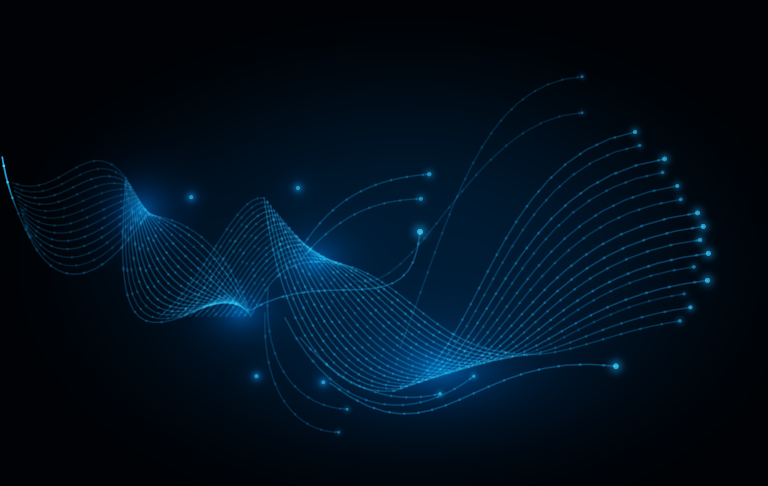
This background is drawn by a Shadertoy shader. Its source:

```glsl
// Glowing blue twisted ribbon of beaded strands fanning out over a dark navy backdrop.
// Canvas units: x runs 0..100, y runs upward from 0 on the same scale.

const vec3 EDGE_BLACK = vec3(0.0, 0.008, 0.02);
const vec3 NAVY = vec3(0.0, 0.098, 0.185);
const vec3 STRAND_CYAN = vec3(0.10, 0.62, 0.98);
const vec3 GLOW_BLUE = vec3(0.0, 0.42, 0.95);
const int STEPS = 16;

float hash(float n) {
    return fract(sin(n * 12.99 + 4.1) * 437.58);
}

vec4 bernstein(float s) {
    float r = 1.0 - s;
    return vec4(r * r * r, 3.0 * r * r * s, 3.0 * r * s * s, s * s * s);
}

// Distance to a cubic curve, with the nearest curve parameter
vec2 curveDistance(vec2 p, mat4x2 curve) {
    vec2 low = min(min(curve[0], curve[1]), min(curve[2], curve[3])) - 1.0;
    vec2 high = max(max(curve[0], curve[1]), max(curve[2], curve[3])) + 1.0;
    vec2 best = vec2(1000.0, 0.0);
    if (any(lessThan(p, low)) || any(greaterThan(p, high))) return best;
    vec2 a = curve[0];
    for (int i = 1; i <= STEPS; i++) {
        vec2 b = curve * bernstein(float(i) / float(STEPS));
        vec2 ab = b - a;
        float h = clamp(dot(p - a, ab) / max(dot(ab, ab), 0.0001), 0.0, 1.0);
        float d = length(p - a - ab * h);
        if (d < best.x) best = vec2(d, (float(i - 1) + h) / float(STEPS));
        a = b;
    }
    return best;
}

// Thin line carrying evenly spaced beads
float strand(vec2 p, mat4x2 curve, float phase, float px) {
    vec2 near = curveDistance(p, curve);
    float span = length(curve[3] - curve[0]) * 1.2;
    float beads = max(floor(span / 2.6), 2.0);
    float along = (fract(near.y * beads + phase) - 0.5) * span / beads;
    float line = 1.0 - smoothstep(0.0, 0.07 + px, near.x);
    float bead = 1.0 - smoothstep(0.06, 0.16 + px, length(vec2(near.x, along)));
    return 0.48 * line + 0.45 * bead;
}

// Round point of light with a soft halo
float spark(vec2 p, vec2 centre, float radius, float px) {
    float d = length(p - centre);
    float core = 1.0 - smoothstep(radius - 0.5 * px, radius + 0.5 * px, d);
    return 1.3 * core + 0.5 * exp(-d * d / (radius * radius * 6.0));
}

// Strands blended between two border curves; bulge pushes the tips outward
float ribbon(vec2 p, mat4x2 first, mat4x2 last, int count, float tip, float bulge, float px) {
    float light = 0.0;
    for (int i = 0; i < count; i++) {
        float id = float(i);
        float t = id / max(float(count - 1), 1.0);
        float vary = hash(id + first[0].x);
        mat4x2 curve = first * (1.0 - t) + last * t;
        curve[3].x += bulge * (4.0 * t * (1.0 - t) + 0.6 * vary - 0.3);
        light += strand(p, curve, vary, px) * mix(0.55, 1.0, vary);
        if (tip > 0.0) {
            light += spark(p, curve[3], tip * mix(0.6, 1.0, vary), px) * mix(0.35, 1.1, vary);
        }
    }
    return light;
}

// Ribbon folds from left to right, ending in the open fan
float mainRibbon(vec2 p, float px) {
    float light = ribbon(p, mat4x2(1.6, 39.5, 7.8, 36.8, 11.5, 46.6, 16.4, 40.1),
        mat4x2(3.6, 32.9, 7.2, 25.1, 13.0, 25.8, 19.1, 35.4), 13, 0.0, 0.0, px) * 0.5;
    light += ribbon(p, mat4x2(16.4, 40.1, 14.6, 18.6, 18.2, 18.6, 29.7, 25.0),
        mat4x2(19.3, 35.3, 25.4, 34.6, 29.9, 30.3, 32.6, 22.3), 17, 0.0, 0.0, px) * 0.75;
    light += ribbon(p, mat4x2(20.8, 22.1, 26.7, 26.4, 30.6, 38.2, 34.4, 37.5),
        mat4x2(32.6, 22.1, 34.1, 24.5, 35.8, 29.4, 41.4, 29.2), 16, 0.0, 0.0, px) * 0.7;
    light += ribbon(p, mat4x2(34.4, 37.5, 36.5, 20.6, 43.0, 11.5, 51.4, 12.4),
        mat4x2(41.4, 29.2, 51.4, 29.4, 55.3, 18.6, 65.8, 17.4), 18, 0.0, 0.0, px) * 0.85;
    light += ribbon(p, mat4x2(51.4, 12.4, 62.5, 15.4, 63.8, 42.7, 82.6, 46.1),
        mat4x2(65.8, 17.4, 72.9, 16.0, 78.1, 19.9, 89.1, 21.5), 15, 0.34, 4.6, px) * 0.8;
    return light;
}

// Stray strands that leave the ribbon
float looseStrands(vec2 p, float px) {
    float light = ribbon(p, mat4x2(39.1, 30.7, 43.6, 38.2, 49.5, 40.1, 55.9, 40.6),
        mat4x2(39.1, 29.4, 44.3, 35.5, 48.8, 37.2, 54.8, 37.4), 2, 0.3, 0.0, px) * 0.6;
    light += ribbon(p, mat4x2(52.1, 18.0, 58.6, 34.9, 62.5, 52.5, 75.8, 53.3),
        mat4x2(46.2, 26.7, 54.7, 24.5, 61.2, 47.9, 75.8, 48.6), 2, 0.2, 0.0, px) * 0.4;
    light += ribbon(p, mat4x2(34.9, 25.8, 34.1, 15.4, 39.1, 10.2, 45.2, 10.0),
        mat4x2(34.5, 22.5, 34.1, 11.5, 39.1, 7.0, 44.1, 7.0), 2, 0.2, 0.0, px) * 0.45;
    light += ribbon(p, mat4x2(39.1, 19.3, 45.6, 11.5, 52.1, 10.8, 57.3, 12.0),
        mat4x2(37.1, 21.9, 44.3, 7.6, 54.7, 8.9, 61.7, 14.3), 2, 0.22, 0.0, px) * 0.7;
    mat4x2 hook = mat4x2(32.6, 22.9, 43.0, 29.0, 53.6, 20.6, 54.7, 33.1);
    mat4x2 tail = mat4x2(43.0, 13.4, 57.3, 2.3, 61.2, 18.0, 80.2, 15.6);
    mat4x2 leftEnd = mat4x2(0.3, 42.8, 0.9, 39.0, 2.0, 36.0, 3.9, 32.3);
    light += 0.8 * (strand(p, hook, 0.0, px) + strand(p, tail, 0.0, px));
    light += spark(p, hook[3], 0.38, px) + spark(p, tail[3], 0.36, px);
    return light + strand(p, leftEnd, 0.0, px) * mix(0.5, 3.5, smoothstep(35.0, 41.0, p.y));
}

void mainImage(out vec4 fragColor, in vec2 fragCoord) {
    float px = 100.0 / iResolution.x;
    vec2 p = fragCoord * px;

    // Backdrop vignette
    float falloff = length((p - vec2(53.0, 29.0)) / vec2(55.0, 35.0));
    vec3 color = mix(NAVY, EDGE_BLACK, smoothstep(0.15, 1.0, falloff));

    // Glows at the folds: centre, radii
    vec4 folds[5] = vec4[5](vec4(18.4, 35.9, 3.6, 3.4), vec4(31.3, 22.7, 3.4, 2.6),
        vec4(41.0, 29.4, 3.4, 2.8), vec4(57.0, 15.2, 6.5, 3.2), vec4(56.0, 17.0, 17.0, 10.0));
    float glow = 0.0;
    for (int i = 0; i < 5; i++) {
        float d = length((p - folds[i].xy) / folds[i].zw);
        glow += (i < 4 ? 0.85 : 0.16) * exp(-1.5 * d);
    }

    // Strands and free-floating sparks
    float light = mainRibbon(p, px) + looseStrands(p, px);
    vec2 floaters[4] = vec2[4](vec2(24.9, 37.6), vec2(38.8, 38.8), vec2(33.4, 14.3), vec2(42.1, 13.5));
    for (int i = 0; i < 4; i++) {
        light += 0.65 * spark(p, floaters[i], 0.26, px);
        glow += 0.3 * exp(-1.3 * length(p - floaters[i]));
    }

    vec3 emission = GLOW_BLUE * glow + STRAND_CYAN * light;
    fragColor = vec4(1.0 - (1.0 - color) * exp(-emission), 1.0);
}
```
